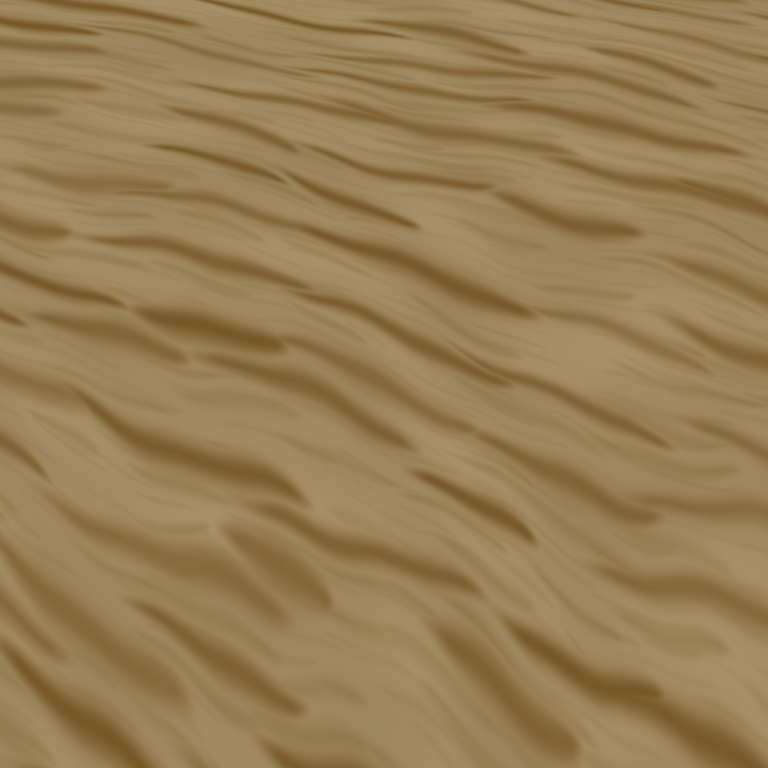
Write a Shadertoy shader that draws this texture.

```glsl
#define SAND vec3(0.632, 0.543, 0.380)
#define SHADOW vec3(0.465, 0.345, 0.155)
#define HORIZON 1.75
#define SLANT 0.25
#define CELL vec2(0.24, 0.060)
#define KEEP 0.86
#define FAINT 0.28
#define FINE 0.12
#define MOTTLE 0.012

vec3 hash3(vec2 p) {
    vec3 q = fract(p.xyx * vec3(0.1031, 0.1030, 0.0973));
    q += dot(q, q.yxz + 33.33);
    return fract((q.xxy + q.yzz) * q.zyx);
}

// One tapered, slightly bent trough per cell, staggered from row to row
float troughs(vec2 p, float seed) {
    float shade = 0.0;
    float row = floor(p.y);
    for (int j = -1; j <= 1; j++) {
        float cellY = row + float(j);
        float stagger = hash3(vec2(cellY, seed)).x;
        float column = floor(p.x + stagger);
        for (int i = -1; i <= 1; i++) {
            vec2 id = vec2(column + float(i), cellY);
            vec3 place = hash3(id + seed);
            vec3 form = hash3(id + seed + 57.0);
            vec2 center = id + 0.5 + 0.65 * (place.xy - 0.5);
            vec2 q = p + vec2(stagger, 0.0) - center;

            float t = q.x / mix(0.35, 0.85, form.x);
            float lean = mix(-0.25, 0.2, form.y) * t;
            float bend = 0.22 * (form.z - 0.5) * (t * t - 0.3);
            float taper = max(1.0 - t * t, 0.0) * (1.0 + 0.4 * t);
            float width = mix(0.11, 0.21, place.z) * (0.3 + 0.8 * taper);
            float offset = (q.y - lean - bend) / width;

            float strength = mix(0.55, 1.0, fract(form.x * 7.0 + form.z));
            strength *= step(fract(place.x * 5.0 + form.y), KEEP);
            float ends = smoothstep(0.0, 0.55, taper);
            shade = max(shade, strength * ends * exp(-offset * offset));
        }
    }
    return shade;
}

// Ground plane: rows tighten with distance, slanted and gently waved
vec2 groundPlane(vec2 uv) {
    float depth = 1.0 / max(HORIZON - uv.y, 0.1);
    vec2 g = vec2(uv.x, depth + SLANT * uv.x);
    g.y += 0.010 * sin(9.0 * g.x + 7.0 * g.y + 1.0);
    g.y += 0.004 * sin(23.0 * g.x - 19.0 * g.y);
    g.y += 0.0015 * sin(51.0 * g.x + 43.0 * g.y + 2.0);
    return g;
}

// Broad, low contrast tone changes
float mottling(vec2 g) {
    float tone = sin(8.0 * g.x + 31.0 * g.y + 2.0 * sin(11.0 * g.x));
    tone += 0.6 * sin(17.0 * g.x - 53.0 * g.y + 2.0 * sin(29.0 * g.y));
    tone += 0.4 * sin(13.0 * g.x + 120.0 * g.y);
    return tone;
}

void mainImage(out vec4 fragColor, in vec2 fragCoord) {
    vec2 uv = fragCoord / iResolution.y;
    vec2 g = groundPlane(uv);
    vec2 p = g / CELL;

    // Strong troughs, faint small ones, then thin streaks
    float shade = troughs(p, 11.0);
    shade = max(shade, FAINT * troughs(p * vec2(1.6, 1.8), 83.0));
    shade += FINE * (1.0 - shade) * troughs(p * vec2(2.6, 4.2), 171.0);

    vec3 color = mix(SAND, SHADOW, clamp(shade, 0.0, 1.0));
    color += MOTTLE * mottling(g) * (1.0 - shade);
    fragColor = vec4(color, 1.0);
}
```
